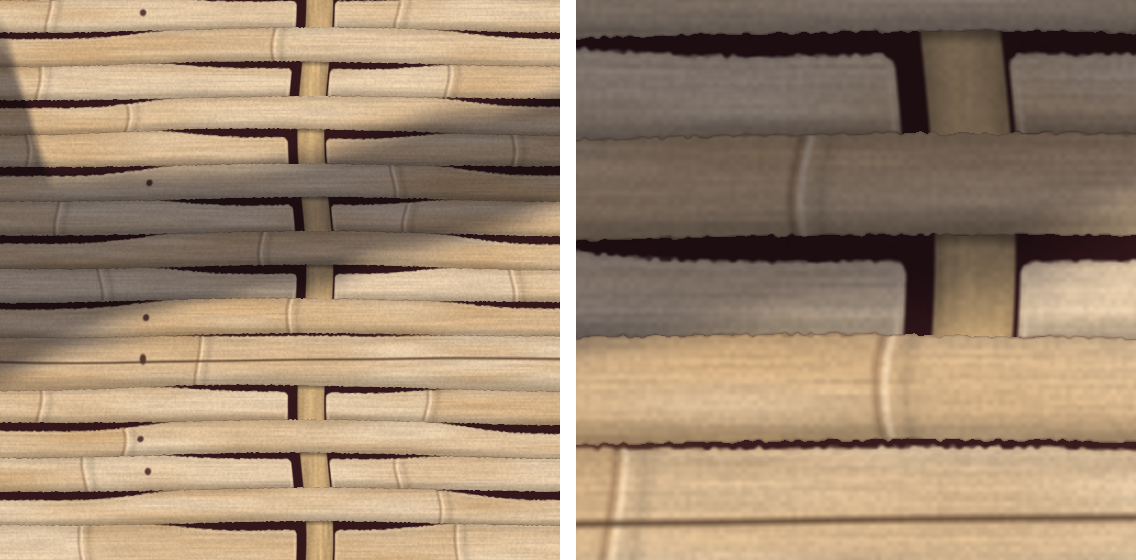
Left, the full canvas; right, a detail of the centre.
This texture is drawn by a WebGL 2 fragment shader. Its source:

```glsl
#version 300 es
precision highp float;
uniform vec2 u_resolution;
out vec4 outColor;

const float LAST_ROW = 15.0;
const float SPLIT_ROW = 10.0;   // wide doubled strip where the weave changes phase
const float POST_X = 0.563;
const vec3 PALE = vec3(0.89, 0.79, 0.66);
const vec3 TAN = vec3(0.80, 0.65, 0.47);
const vec3 POST_TAN = vec3(0.76, 0.63, 0.45);
const vec3 BROWN = vec3(0.45, 0.32, 0.23);
const vec3 GAP = vec3(0.20, 0.09, 0.105);
const vec3 SHADE = vec3(0.55, 0.56, 0.62);

float hash(vec2 p) {
  vec3 q = fract(vec3(p.xyx) * 0.1031);
  q += dot(q, q.yzx + 33.33);
  return fract((q.x + q.y) * q.z);
}

float noise(vec2 p) {
  vec2 i = floor(p), f = fract(p);
  f = f * f * (3.0 - 2.0 * f);
  float low = mix(hash(i), hash(i + vec2(1, 0)), f.x);
  float high = mix(hash(i + vec2(0, 1)), hash(i + vec2(1, 1)), f.x);
  return mix(low, high, f.y);
}

float band(float d, float width, float soft) {
  return 1.0 - smoothstep(width - soft, width + soft, abs(d));
}

// 1 where the strip passes in front of the post
float isOver(float row) {
  return mod(row + step(SPLIT_ROW - 0.5, row), 2.0);
}

float arch(float x) {
  return 0.5 + 0.5 * cos(6.28318 * (x - 0.54));
}

// Lower edge of a strip, measured down from the top
float seam(float row, float x) {
  float shift = 0.034 * step(SPLIT_ROW - 0.5, row) + 0.03 * step(LAST_ROW - 0.5, row);
  float wobble = 0.006 * (noise(vec2(x * 3.0, row * 7.3 + 40.0)) - 0.5);
  return 0.058 + 0.0605 * row + shift - 0.009 * arch(x) + wobble;
}

// Height of the dark opening under a strip
float opening(float row, float x) {
  float front = mix(1.0 - arch(x), arch(x), isOver(row));
  float size = mix(0.010, 0.016, hash(vec2(row + 9.0, 3.0)));
  size *= row == SPLIT_ROW - 1.0 ? 0.35 : 1.0;
  return size * smoothstep(0.38, 0.95, front);
}

float roundedCorner(vec2 p, float radius) {
  vec2 q = p + radius;
  return min(max(q.x, q.y), 0.0) + length(max(q, 0.0)) - radius;
}

// Soft diagonal shadow falling across the weave
float castShadow(vec2 p, float row) {
  float jitter = 0.03 * (hash(vec2(row, 21.0)) - 0.5) + 0.03 * (noise(p * 9.0) - 0.5);
  float leftEdge = 1.0 - smoothstep(0.0, 0.1, p.x);
  float upper = 0.31 - 0.15 * p.x * p.x - 0.25 * leftEdge + jitter;
  float lower = 0.66 - 0.28 * p.x + jitter;
  float inside = smoothstep(upper - 0.03, upper + 0.035, p.y);
  return inside * (1.0 - smoothstep(lower - 0.04, lower + 0.025, p.y));
}

// Bamboo surface: segments, joints, grain and knots
vec3 bamboo(vec2 p, float row, float v, float over) {
  float h = hash(vec2(row, 5.0));
  float bend = 0.005 * sin(v * 3.0 + h * 6.0);
  float firstJoint = mix(0.05 + 0.15 * h, 0.2 + 0.6 * h, over) + bend;
  float secondJoint = mix(0.68 + 0.25 * hash(vec2(row, 8.0)), 2.0, over) + bend;
  float segment = step(firstJoint, p.x) + step(secondJoint, p.x);
  float tone = hash(vec2(row * 3.0 + segment, 13.0));
  float mottled = noise(vec2(p.x * 7.0, p.y * 40.0));
  vec3 color = mix(TAN, PALE, clamp(0.7 * tone + 0.8 * mottled - 0.22 * over, 0.0, 1.0));
  float streaks = noise(vec2(p.x * 14.0 + row * 5.0, p.y * 330.0));
  color *= 0.95 + 0.10 * streaks;
  float joint = segment > 1.0 || p.x - firstJoint > secondJoint - p.x
    ? p.x - secondJoint : p.x - firstJoint;
  color = mix(color, BROWN, 0.4 * band(joint + 0.006, 0.002, 0.003));
  color = mix(color, PALE * 1.08, 0.75 * band(joint, 0.002, 0.002));
  color *= 1.0 - 0.13 * band(joint - 0.012, 0.003, 0.008);
  float hasKnot = step(0.72, hash(vec2(row, 31.0)));
  vec2 knot = vec2(p.x - 0.25 - 0.02 * h, (v - 0.45) * 0.055);
  color = mix(color, GAP, 0.8 * hasKnot * (1.0 - smoothstep(0.003, 0.008, length(knot))));
  return color;
}

void main() {
  vec2 p = gl_FragCoord.xy / u_resolution;
  p.y = 1.0 - p.y;
  float soft = max(0.0018, 1.0 / u_resolution.y);
  vec2 fuzzy = p + vec2(0.0, 0.0025 * (noise(p * 260.0) - 0.5));

  float row = 0.0;
  for (float k = 0.0; k < LAST_ROW; k++) row += step(seam(k, p.x), fuzzy.y);
  float over = isOver(row);
  float gapAbove = opening(row - 1.0, p.x);
  float top = seam(row - 1.0, p.x) + gapAbove;
  float bottom = seam(row, p.x);
  float v = clamp((p.y - top) / (bottom - top), 0.0, 1.0);

  // Strips behind the post stop short of it with a rounded corner
  float post = POST_X + 0.008 * sin(p.y * 13.0 + 1.6);
  float side = p.x < post ? p.x - post + 0.041 : post + 0.027 - p.x;
  float edge = roundedCorner(vec2(mix(side, -1.0, over), top - fuzzy.y), 0.009);
  float cover = 1.0 - smoothstep(-soft, soft, max(edge, fuzzy.y - bottom));
  vec3 strip = bamboo(p, row, v, over);
  strip *= 1.0 - 0.24 * smoothstep(0.65, 1.0, v) - 0.10 * (1.0 - smoothstep(0.0, 0.25, v));
  float rim = band(edge + 0.004, 0.001, 0.003) * smoothstep(0.001, 0.006, gapAbove);
  strip = mix(strip, PALE * 1.06, 0.6 * rim);
  float splitLine = band(v - 0.46 - 0.05 * sin(p.x * 5.0), 0.022, 0.03);
  strip = mix(strip, BROWN * 0.7, 0.8 * splitLine * float(row == SPLIT_ROW));

  // Openings, darkest where the strips part
  float depth = v < 0.5 ? gapAbove : opening(row, p.x);
  float nearPost = (1.0 - over) * band(p.x - post, 0.045, 0.005);
  vec3 color = mix(BROWN, GAP, max(smoothstep(0.0, 0.005, depth), nearPost));
  color = mix(color, strip, cover);

  // Upright post showing between the front strips
  float across = (p.x - post) / 0.025;
  vec3 upright = POST_TAN * (1.08 - 0.24 * across * across);
  upright *= 0.92 + 0.16 * noise(vec2(p.x * 220.0, p.y * 18.0));
  upright *= 0.65 + 0.35 * smoothstep(0.0, 0.010, p.y - top + gapAbove);
  color = mix(color, upright, (1.0 - over) * band(p.x - post, 0.024, soft));

  color *= mix(vec3(1.0), SHADE, castShadow(p, row));
  color *= 0.96 + 0.08 * noise(p * 300.0);
  outColor = vec4(clamp(color, 0.0, 1.0), 1.0);
}
```
